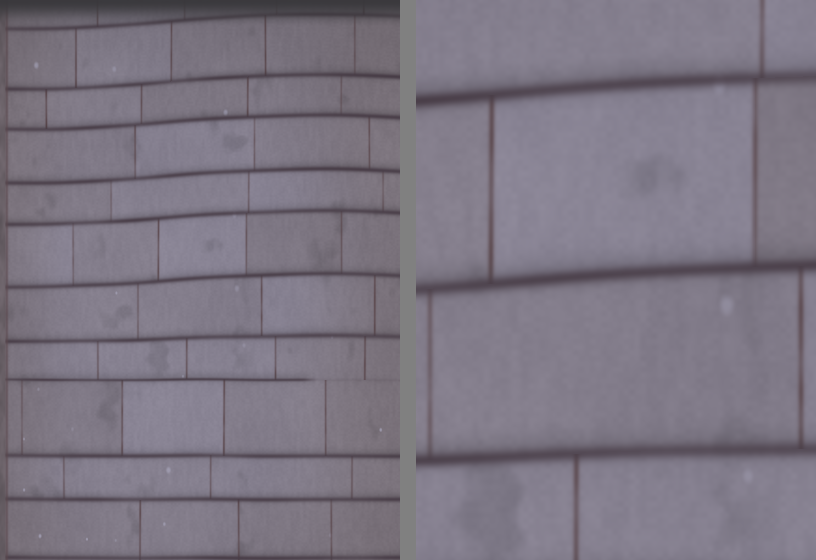
Left: the whole. Right: its middle third, enlarged.
A Shadertoy shader for this texture:

```glsl
const int COURSES = 11;
// Height of the lower edge of each course, top to bottom
const float EDGE[COURSES] = float[](0.961, 0.853, 0.781, 0.685, 0.611, 0.499,
                                    0.395, 0.322, 0.186, 0.108, 0.003);
// First joint and mean tile length in each course
const vec2 BOND[COURSES] = vec2[](
    vec2(0.244, 0.225), vec2(0.190, 0.235), vec2(0.116, 0.245), vec2(0.338, 0.290),
    vec2(0.278, 0.335), vec2(0.183, 0.223), vec2(0.345, 0.295), vec2(0.245, 0.225),
    vec2(0.055, 0.250), vec2(0.160, 0.366), vec2(0.350, 0.235));
const int FADED_COURSE = 7;
const float EDGE_WIDTH = 0.0042;
const float SHADOW_WIDTH = 0.0095;
const float JOINT_WIDTH = 0.0026;
const float JOINT_JITTER = 0.03;
const float BEND = 0.013;
const float BORDER = 0.017;
const float SPECK_GRID = 11.0;
const vec3 SLATE = vec3(0.502, 0.472, 0.512);
const vec3 BLUE_SLATE = vec3(0.535, 0.515, 0.580);
const vec3 WARM_SLATE = vec3(0.462, 0.428, 0.458);
const vec3 EDGE_COLOR = vec3(0.285, 0.240, 0.280);
const vec3 JOINT_COLOR = vec3(0.360, 0.285, 0.305);
const vec3 BORDER_COLOR = vec3(0.415, 0.380, 0.405);
const vec3 SPECK_COLOR = vec3(0.640, 0.630, 0.710);
const vec3 TOP_SHADE = vec3(0.235, 0.230, 0.245);

float hash(vec2 p) {
    return fract(sin(dot(p, vec2(127.1, 311.7))) * 43758.5453);
}

float noise(vec2 p) {
    vec2 i = floor(p), f = fract(p);
    f = f * f * (3.0 - 2.0 * f);
    return mix(mix(hash(i), hash(i + vec2(1, 0)), f.x),
               mix(hash(i + vec2(0, 1)), hash(i + vec2(1, 1)), f.x), f.y);
}

float cloud(vec2 p) {
    return 0.55 * noise(p) + 0.3 * noise(p * 2.1 + 7.0) + 0.15 * noise(p * 4.3 + 19.0);
}

// Soft line with a bell profile at distance d from its centre
float stroke(float d, float width) {
    return exp(-d * d / (width * width));
}

// Pale spots scattered one per cell, denser toward the lower left
float specks(vec2 p, vec2 uv) {
    vec2 cell = floor(p * SPECK_GRID);
    vec2 center = 0.2 + 0.6 * vec2(hash(cell + 3.1), hash(cell + 8.7));
    vec2 d = (fract(p * SPECK_GRID) - center) / SPECK_GRID;
    float radius = mix(0.0025, 0.008, pow(hash(cell + 5.3), 2.0));
    float lower = 1.0 - smoothstep(0.3, 0.5, uv.y);
    float left = 1.0 - smoothstep(0.3, 0.6, uv.x);
    float spot = 1.0 - smoothstep(0.2 * radius, radius + 0.001, length(d * vec2(1.2, 0.85)));
    return spot * step(hash(cell), mix(0.13, 0.45, lower * left)) * mix(0.35, 0.85, hash(cell + 1.9));
}

void mainImage(out vec4 fragColor, in vec2 fragCoord) {
    vec2 uv = fragCoord / iResolution.xy;
    vec2 p = fragCoord / iResolution.y;

    // Courses bow upward to the right, flattening near the bottom
    float v = uv.y + BEND * cos(3.9 * uv.x) * smoothstep(0.3, 0.5, uv.y);
    v += 0.003 * (noise(vec2(uv.x * 6.0, uv.y * 4.0)) - 0.5);

    // Course edges with a wider shadow just above each
    int row = 0;
    float edge = 0.0, shadow = 0.0;
    for (int i = 0; i < COURSES; i++) {
        float d = v - EDGE[i];
        if (d < 0.0) row = min(i + 1, COURSES - 1);
        float strength = 0.62 + 0.36 * noise(vec2(uv.x * 9.0, float(i) * 5.3));
        float width = EDGE_WIDTH;
        if (i == FADED_COURSE) {
            strength *= 1.0 - 0.85 * smoothstep(0.75, 0.80, uv.x);
            width *= 0.65;
        }
        edge = max(edge, strength * stroke(d, width));
        shadow = max(shadow, strength * stroke(d - 0.003, SHADOW_WIDTH));
    }

    // Upright joints, each with its own strength and wear
    float joint = 0.0, tile = 0.0;
    for (int i = 0; i < 5; i++) {
        float shift = i > 0 ? JOINT_JITTER * (hash(vec2(i, row)) - 0.5) : 0.0;
        float x = BOND[row].x + float(i) * BOND[row].y + shift;
        x += 0.02 * (hash(vec2(row, i + 9)) - 0.5) * (uv.y - EDGE[row]);
        float strength = mix(0.5, 0.9, hash(vec2(i + 4, row)));
        strength *= 0.75 + 0.4 * noise(vec2(float(i) * 7.0, uv.y * 60.0));
        joint = max(joint, strength * stroke(uv.x - x, JOINT_WIDTH));
        tile += step(x, uv.x);
    }

    // Slate tone: broad tint, tile variation, faint stains and grain
    float blue = 1.0 - smoothstep(0.1, 0.75, length((uv - vec2(0.42, 0.42)) * vec2(1.0, 0.75)));
    vec3 color = mix(SLATE, BLUE_SLATE, min(blue * 1.25, 1.0));
    color = mix(color, WARM_SLATE, 0.5 * hash(vec2(tile + 2.0, row)));
    color = mix(color, WARM_SLATE, 0.55 * smoothstep(0.72, 1.0, uv.x));
    color = mix(color, WARM_SLATE, 0.45 * (1.0 - smoothstep(0.02, 0.2, uv.x)));
    color += 0.045 * (cloud(p * 7.0) - 0.5);
    color *= 1.0 - 0.09 * smoothstep(0.66, 0.85, cloud(p * vec2(21.0, 16.0) + 31.0));
    color += 0.020 * (noise(uv * vec2(130.0, 50.0)) - 0.5);
    color += 0.018 * (noise(p * 300.0) - 0.5);

    color = mix(color, SPECK_COLOR, specks(p, uv));
    color = mix(color, JOINT_COLOR, min(joint, 1.0));
    color *= 1.0 - 0.13 * shadow;
    color = mix(color, EDGE_COLOR, edge);

    // Worn strip along the left side
    float strip = 1.0 - smoothstep(BORDER - 0.006, BORDER, uv.x);
    float wear = 0.82 + 0.35 * cloud(p * vec2(60.0, 25.0));
    color = mix(color, BORDER_COLOR * wear, strip);
    color = mix(color, JOINT_COLOR, 0.65 * stroke(uv.x - BORDER, 0.0035));

    // Shade falling from the top
    color = mix(color, TOP_SHADE, 0.95 * smoothstep(0.950, 0.998, uv.y));
    color *= 1.0 - 0.07 * smoothstep(0.75, 1.0, uv.y);
    fragColor = vec4(color, 1.0);
}
```
